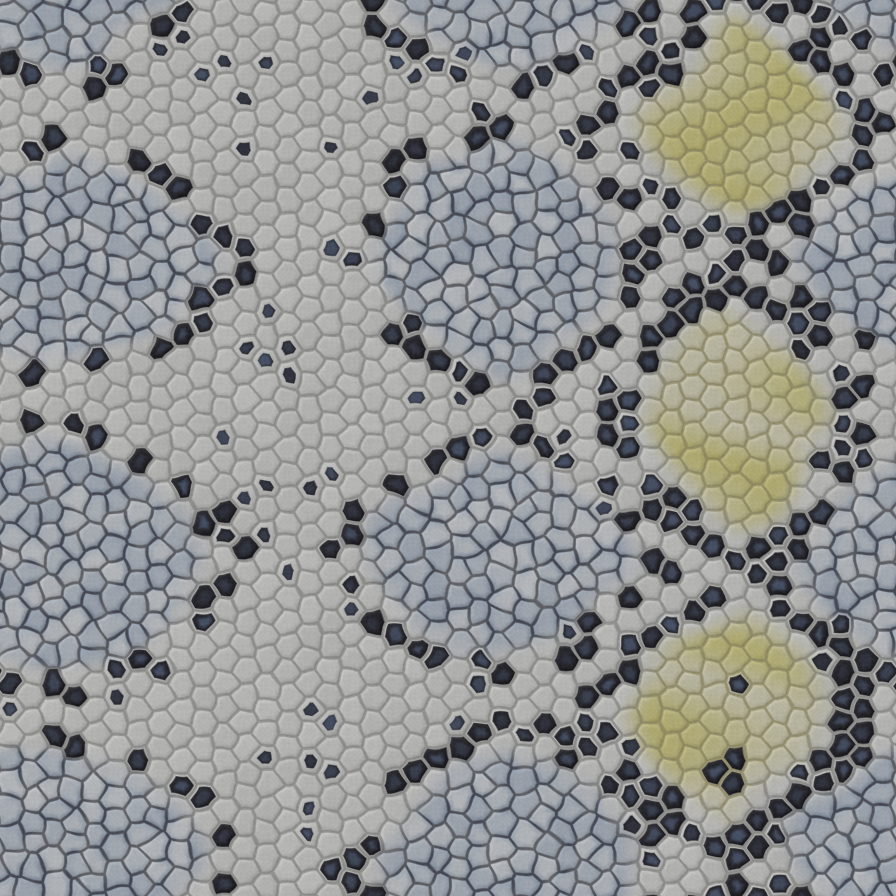
Write a WebGL 1 fragment shader that draws this texture.

```glsl
precision highp float;
uniform vec2 u_resolution;

const float TAU = 6.2831853;
const vec2 GRID = vec2(42.0, 36.0);

vec3 hash3(vec2 id) {
  vec3 h = fract(id.xyx * vec3(0.1031, 0.1030, 0.0973));
  h += dot(h, h.yxz + 33.33);
  return fract((h.xxy + h.yzz) * h.zyx);
}

// Gentle wrapping distortion that makes the markings uneven
vec2 bend(vec2 uv) {
  return uv + 0.010 * sin(TAU * (vec2(2.0, 1.0) * uv.yx + vec2(1.0, 2.0) * uv + vec2(0.1, 0.6)))
            + 0.006 * sin(TAU * (vec2(7.0, 6.0) * uv.yx + vec2(3.0, 5.0) * uv));
}

// Rounded diamond, repeated three times vertically
float diamond(vec2 uv, vec2 centre, vec2 radius, float power) {
  vec2 repeats = vec2(1.0, 3.0);
  vec2 d = abs(fract((uv - centre) * repeats + 0.5) - 0.5) / repeats / radius;
  d = pow(d + 0.0001, vec2(power));
  return (pow(d.x + d.y, 1.0 / power) - 1.0) * radius.x;
}

float greyPatch(vec2 uv) {
  return min(diamond(uv, vec2(0.06, 0.045), vec2(0.18, 0.125), 1.5),
             diamond(uv, vec2(0.56, 0.045), vec2(0.15, 0.125), 1.5));
}

float yellowPatch(vec2 uv) {
  return diamond(uv, vec2(0.82, 0.20), vec2(0.12, 0.125), 1.35);
}

float band(float d, float middle, float halfWidth) {
  return 1.0 - smoothstep(halfWidth * 0.65, halfWidth * 1.3, abs(d - middle));
}

// Staggered hexagonal lattice, looser inside the grey patches
vec2 scaleCentre(vec2 cell) {
  vec2 base = (cell + 0.5 + vec2(0.0, 0.5 * mod(cell.x, 2.0))) / GRID;
  float loose = smoothstep(0.03, -0.03, greyPatch(bend(base)));
  vec2 shift = hash3(mod(cell, GRID)).xy - 0.5;
  return base * GRID.y + shift * mix(0.22, 0.55, loose);
}

void main() {
  vec2 uv = gl_FragCoord.xy / u_resolution;
  vec2 p = uv * GRID.y
         + 0.05 * sin(TAU * (vec2(31.0, 27.0) * uv.yx + vec2(9.0, 13.0) * uv));
  vec2 home = floor(uv * GRID);
  float soft = max(0.05, GRID.y / u_resolution.y * 0.7);

  // Nearest scale
  vec2 cell = home, centre = p;
  float nearest = 100.0;
  for (int x = -2; x <= 2; x++) {
    for (int y = -2; y <= 2; y++) {
      vec2 c = home + vec2(float(x), float(y));
      vec2 q = scaleCentre(c);
      float d = dot(p - q, p - q);
      if (d < nearest) { nearest = d; cell = c; centre = q; }
    }
  }

  // Distance to the seam between scales
  float edge = 10.0;
  for (int x = -2; x <= 2; x++) {
    for (int y = -2; y <= 2; y++) {
      vec2 q = scaleCentre(cell + vec2(float(x), float(y)));
      vec2 across = q - centre;
      if (dot(across, across) > 0.0001)
        edge = min(edge, dot(0.5 * (q + centre) - p, normalize(across)));
    }
  }

  vec3 rnd = hash3(mod(cell, GRID) + 17.0);
  vec2 markUv = bend(centre / GRID.y);
  vec2 here = bend(uv);
  float grey = smoothstep(0.012, -0.025, greyPatch(here));
  float yellowD = yellowPatch(here);
  float yellow = smoothstep(0.01, -0.035, yellowD);
  grey *= 1.0 - smoothstep(0.04, 0.01, yellowD);
  float seam = 1.0 - smoothstep(0.02, 0.05 + soft, edge);

  // Pale, grey and yellow scales
  vec3 pale = vec3(0.70, 0.70, 0.695) + 0.03 * (rnd.x - 0.5);
  vec3 cool = mix(vec3(0.59, 0.62, 0.66), vec3(0.70, 0.71, 0.72), rnd.y);
  float smudge = 0.5 + 0.5 * sin(TAU * (11.0 * uv.x + 8.0 * uv.y) + 3.0 * sin(TAU * (5.0 * uv.y - 9.0 * uv.x)));
  cool = mix(cool, vec3(0.46, 0.52, 0.60), 0.5 * smudge * (1.0 - smoothstep(0.05, 0.32, edge)));
  vec3 color = mix(pale, cool, grey);
  float stain = 0.5 + 0.5 * sin(TAU * (3.0 * uv.x + 2.0 * uv.y) + 2.0 * sin(TAU * 4.0 * uv.y));
  color = mix(color, mix(vec3(0.71, 0.70, 0.62), vec3(0.68, 0.66, 0.44), stain), yellow);

  // Embossed relief and dark creases
  vec2 slope = normalize(p - centre + 0.0001);
  float rim = 1.0 - smoothstep(0.04, 0.26, edge);
  color += 0.075 * rim * dot(slope, vec2(-0.6, 0.8));
  vec3 crease = mix(vec3(0.50, 0.50, 0.49), vec3(0.25, 0.26, 0.30), grey * (0.55 + 0.45 * smudge));
  crease = mix(crease, vec3(0.52, 0.50, 0.36), yellow);
  color = mix(color, crease, seam * mix(0.72, 0.95, grey));

  // Chance of a black scale along the patch borders
  float yellowMark = yellowPatch(markUv);
  float greyMark = greyPatch(markUv);
  float outside = smoothstep(-0.005, 0.01, yellowMark);
  float clump = 0.5 + 0.5 * sin(TAU * (6.0 * markUv.x + 5.0 * markUv.y)) * sin(TAU * (7.0 * markUv.y - 4.0 * markUv.x));
  float border = band(greyMark, 0.022, 0.019) * mix(0.45, 0.95, clump) * outside;
  border = max(border, 0.86 * band(yellowMark, 0.022, 0.021));
  vec2 streak = abs(markUv - vec2(0.83, 0.18)) / vec2(0.018, 0.075);
  border = max(border, 0.9 * step(max(streak.x, streak.y), 1.0));
  float dots = 0.10 * smoothstep(0.0, 0.03, greyMark) * outside;
  float marked = step(rnd.z, max(border, dots));
  float inset = mix(0.23, 0.05 + 0.13 * rnd.x * rnd.x, smoothstep(0.1, 0.45, border));
  float ink = marked * smoothstep(inset - soft * 0.5, inset + soft, edge);

  // Black scales with worn blue centres
  float worn = smoothstep(0.16, 0.40, edge + 0.08 * (smudge - 0.5));
  vec3 black = mix(vec3(0.14, 0.14, 0.16), vec3(0.28, 0.32, 0.40), worn * (0.3 + 0.7 * rnd.y));
  black += 0.07 * rim * dot(slope, vec2(-0.6, 0.8));
  color = mix(color, black, ink);

  // Fine leather grain
  vec2 g = TAU * uv;
  float grain = sin(83.0 * g.x + 3.0 * sin(47.0 * g.y)) * sin(91.0 * g.y + 3.0 * sin(39.0 * g.x));
  gl_FragColor = vec4(color + 0.014 * grain, 1.0);
}
```
